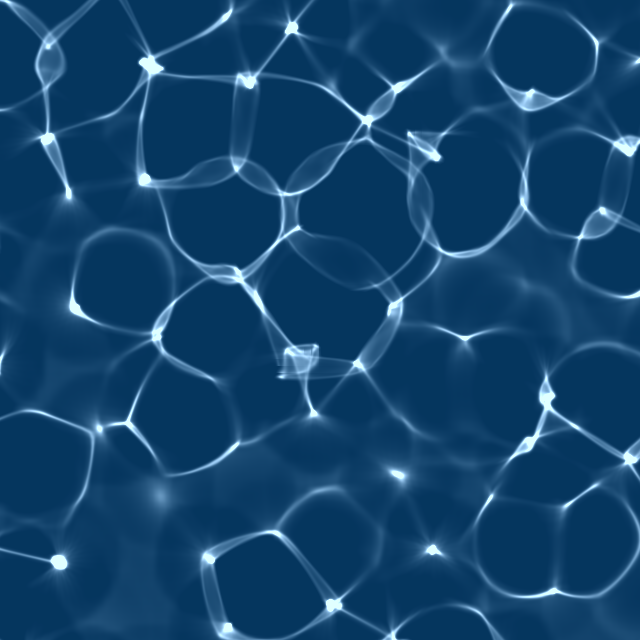
Reproduce this texture procedurally as a Shadertoy shader.

```glsl
// Draws a web of light caustics on the floor of deep blue water.

// Three random values per lattice cell, without sine
vec3 hash3(vec2 cell) {
    vec3 v = fract(cell.xyx * vec3(0.1031, 0.1030, 0.0973));
    v += dot(v, v.yxz + 33.33);
    return fract((v.xxy + v.yzz) * v.zyx);
}

// Wavy surface made of scattered round bumps and dents:
// slope is its gradient, bend holds the second derivatives xx, xy, yy
void waterSurface(vec2 pos, out vec2 slope, out vec3 bend) {
    slope = vec2(0.0);
    bend = vec3(0.0);
    vec2 home = floor(pos);
    for (int y = -1; y <= 1; y++)
    for (int x = -1; x <= 1; x++) {
        vec2 cell = home + vec2(x, y);
        vec3 rnd = hash3(cell + 57.0);
        vec2 d = pos - cell - rnd.xy;
        float t = max(1.0 - dot(d, d), 0.0);
        float strength = 0.25 * (2.0 * rnd.z - 1.0);
        slope -= strength * 6.0 * t * t * d;
        bend += strength * t * (24.0 * vec3(d.x * d.x, d.x * d.y, d.y * d.y)
                                - 6.0 * t * vec3(1.0, 0.0, 1.0));
    }
}

// Light reaching a floor point: every small patch of the surface
// lands as a stretched Gaussian spot, shaped by the local refraction
float caustics(vec2 pos) {
    const float spacing = 0.125;
    const int reach = 6;
    float spread = pow(0.55 * spacing, 2.0);
    float blur = 0.016 * 0.016;
    vec2 home = floor(pos / spacing) + 0.5;
    float light = 0.0;
    for (int y = -reach; y <= reach; y++)
    for (int x = -reach; x <= reach; x++) {
        vec2 source = (home + vec2(x, y)) * spacing;
        vec2 slope;
        vec3 bend;
        waterSurface(source, slope, bend);

        // Jacobian of the refracted rays, then covariance of the spot
        vec3 j = vec3(1.0, 0.0, 1.0) + bend;
        vec3 cov = spread * vec3(j.x * j.x + j.y * j.y,
                                 j.y * (j.x + j.z),
                                 j.y * j.y + j.z * j.z)
                 + blur * vec3(1.0, 0.0, 1.0);
        float det = cov.x * cov.z - cov.y * cov.y;
        vec2 d = pos - source - slope;
        float dist2 = (cov.z * d.x * d.x - 2.0 * cov.y * d.x * d.y
                       + cov.x * d.y * d.y) / det;
        light += exp(-0.5 * dist2) * inversesqrt(det);
    }
    return light * spacing * spacing / 6.2832;
}

void mainImage(out vec4 fragColor, in vec2 fragCoord) {
    vec2 uv = fragCoord / iResolution.y;
    float light = caustics(uv * 10.8 + 3.0);

    // White light added over the deep water colour
    vec3 deepWater = vec3(0.02, 0.21, 0.37);
    float glow = min(0.11 * max(light - 0.5, 0.0), 0.86);
    fragColor = vec4(min(deepWater + glow, 1.0), 1.0);
}
```
